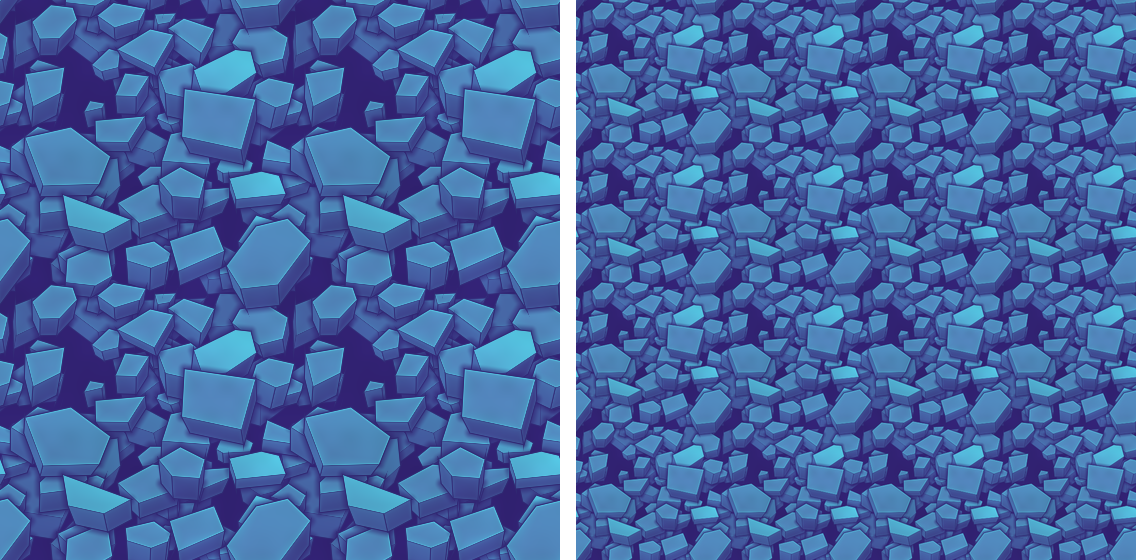
Left: one tile. Right: repeated 2 by 2.
Reproduce this texture procedurally as a WebGL 2 fragment shader.

```glsl
#version 300 es
precision highp float;
// Heap of blue faceted stones on a dark ground, repeated in whole tiles.
// Each stone is a random convex polygon (the lit top) extruded downward into
// side faces; wrapping layers of loose stones are painted back to front.
#define TILES 2.0         // repeats across and down
#define JITTER 0.6        // wander inside a cell
#define INK_WIDTH 0.0034
#define RIM_WIDTH 0.0045
#define GLOW_WIDTH 0.02
#define SHADOW_WIDTH 0.028
#define BRIGHT_SHARE 0.16 // share of stones with a cyan top
#define SEED 7.0

uniform vec2 u_resolution;
out vec4 fragColor;

const float TAU = 6.2831853;
const vec3 GROUND = vec3(0.19, 0.13, 0.44);
const vec3 INK = vec3(0.19, 0.16, 0.45);
const vec3 SIDE_DARK = vec3(0.235, 0.26, 0.54);
const vec3 SIDE_LIT = vec3(0.27, 0.40, 0.65);
const vec3 TOP = vec3(0.31, 0.50, 0.71);
const vec3 TEAL = vec3(0.30, 0.59, 0.76);
const vec3 CYAN = vec3(0.32, 0.75, 0.86);

vec4 hash4(vec3 p) {
    vec4 q = fract(p.xyzx * vec4(0.1031, 0.1030, 0.0973, 0.1099));
    q += dot(q, q.wzxy + 33.33);
    return fract((q.xxyz + q.yzzw) * q.zywx);
}

// Value noise that wraps after `period` cells
float wrapNoise(vec2 p, float period) {
    vec2 i = floor(p), f = smoothstep(0.0, 1.0, fract(p));
    vec2 lo = mod(i, period), hi = mod(i + 1.0, period);
    float a = hash4(vec3(lo, SEED)).x, b = hash4(vec3(hi.x, lo.y, SEED)).x;
    float c = hash4(vec3(lo.x, hi.y, SEED)).x, d = hash4(vec3(hi, SEED)).x;
    return mix(mix(a, b, f.x), mix(c, d, f.x), f.y);
}

// Antialiased coverage of a signed distance in tile units
float cover(float d) {
    float aa = 0.7 * TILES / u_resolution.y;
    return 1.0 - smoothstep(-aa, aa, d);
}

// Signed distance to a line, positive on the right of a -> b
float lineDist(vec2 p, vec2 a, vec2 b) {
    vec2 e = b - a;
    return dot(p - a, vec2(e.y, -e.x)) / max(length(e), 1e-5);
}

float segmentDist(vec2 p, vec2 a, vec2 b) {
    vec2 e = b - a;
    return length(p - a - e * clamp(dot(p - a, e) / max(dot(e, e), 1e-6), 0.0, 1.0));
}

// Corners lie on a tilted ellipse, so the polygon stays convex
vec2 corner(vec3 id, mat2 shape, float sides, float i) {
    float wobble = 0.7 * hash4(id + vec3(0, 0, 11.0 + mod(i, sides))).x;
    float angle = TAU * (mod(i, sides) + wobble + id.z) / sides;
    return shape * vec2(cos(angle), sin(angle));
}

void paintStone(inout vec3 col, vec2 p, vec3 id, float size, float fade) {
    vec4 form = hash4(id + vec3(0, 0, SEED + 31.0));
    vec4 tone = hash4(id + vec3(0, 0, SEED + 83.0));
    vec2 radius = size * mix(0.68, 1.2, form.x) * vec2(1.0, mix(0.45, 0.72, form.y));
    vec2 drop = vec2(0.04 * (tone.w - 0.5), -mix(0.035, 0.085, tone.x));
    if (length(p) > radius.x + length(drop) + SHADOW_WIDTH) return;
    float tilt = mix(-0.35, 0.6, form.z), sides = 4.0 + floor(2.99 * form.w);
    mat2 shape = mat2(cos(tilt), sin(tilt), -sin(tilt), cos(tilt)) * mat2(radius.x, 0, 0, radius.y);
    vec3 stone = INK;
    float top = -1.0, body = 1.0, outer = 1.0;

    // Side faces hang from every edge that looks downward
    vec2 a = corner(id, shape, sides, 0.0);
    for (float i = 0.0; i < sides; i++) {
        vec2 b = corner(id, shape, sides, i + 1.0);
        vec2 a2 = a * 0.9 + drop, b2 = b * 0.9 + drop;
        float edge = lineDist(p, a, b);
        top = max(top, edge);
        outer = min(outer, segmentDist(p, a, b));
        if (lineDist(0.5 * (a2 + b2), a, b) > 0.008) {
            float d = max(max(lineDist(p, a, a2), lineDist(p, a2, b2)), max(lineDist(p, b2, b), -edge));
            float light = 0.62 - 0.6 * normalize(b - a).y - 0.6 * edge / length(drop);
            vec3 face = mix(SIDE_DARK, SIDE_LIT, clamp(light + 0.6 * (tone.z - 0.5), -0.2, 1.1));
            face = mix(face, TEAL, 0.3 * exp(-abs(d) / RIM_WIDTH));
            stone = mix(stone, INK, cover(d - INK_WIDTH));
            stone = mix(stone, face, cover(d));
            body = min(body, d);
            outer = min(outer, segmentDist(p, a2, b2));
        }
        a = b;
    }
    body = min(body, top);

    // Top face: soft inner glow and a thin bright rim
    float slope = clamp(0.5 + 0.5 * p.x / radius.x + 0.4 * p.y / radius.y, 0.0, 1.0);
    vec3 face = mix(TOP, TEAL, max(exp(min(top, 0.0) / GLOW_WIDTH), 0.7 * tone.z * slope));
    face = mix(face, CYAN, step(1.0 - BRIGHT_SHARE, tone.y) * mix(0.5, 1.0, slope));
    face = mix(face, CYAN, mix(0.4, 0.9, slope) * cover(-top - RIM_WIDTH));
    stone = mix(stone, INK, 0.7 * cover(top - 0.6 * INK_WIDTH));
    stone = mix(stone, face, cover(top));
    stone = mix(stone, mix(SIDE_DARK, SIDE_LIT, 0.3 + 0.4 * tone.z), fade);

    // Contact shadow, outline, then the stone itself
    col = mix(col, GROUND, 0.6 * (1.0 - smoothstep(0.0, SHADOW_WIDTH, outer)));
    col = mix(col, INK, cover(min(outer, body) - INK_WIDTH));
    col = mix(col, stone, cover(body));
}

// Upper rows first, so lower stones overlap them
void paintLayer(inout vec3 col, vec2 p, vec2 grid, float layer, float size, float fade) {
    for (float dy = 1.0; dy >= -1.0; dy--) {
        float row = floor(p.y * grid.y) + dy;
        float shift = hash4(vec3(mod(row, grid.y), layer, SEED)).x;
        for (float dx = -1.0; dx <= 1.0; dx++) {
            vec2 cell = vec2(floor(p.x * grid.x - shift) + dx, row);
            vec3 id = vec3(mod(cell, grid), 19.0 * layer);
            vec2 centre = cell + 0.5 + vec2(shift, 0) + JITTER * (hash4(id + SEED).xy - 0.5);
            paintStone(col, p - centre / grid, id, size, fade);
        }
    }
}

void main() {
    vec2 p = fract(gl_FragCoord.xy / u_resolution * TILES);
    vec3 col = GROUND;
    paintLayer(col, p, vec2(4, 5), 1.0, 0.135, 0.65);
    paintLayer(col, p, vec2(4, 6), 2.0, 0.064, 0.15);
    paintLayer(col, p, vec2(4, 5), 3.0, 0.104, 0.0);
    paintLayer(col, p, vec2(2, 3), 4.0, 0.155, 0.0);
    // Broad light and faint painterly mottling
    col *= 0.92 + 0.1 * wrapNoise(p * 3.0, 3.0) + 0.06 * wrapNoise(p * 16.0, 16.0);
    fragColor = vec4(col, 1.0);
}
```
